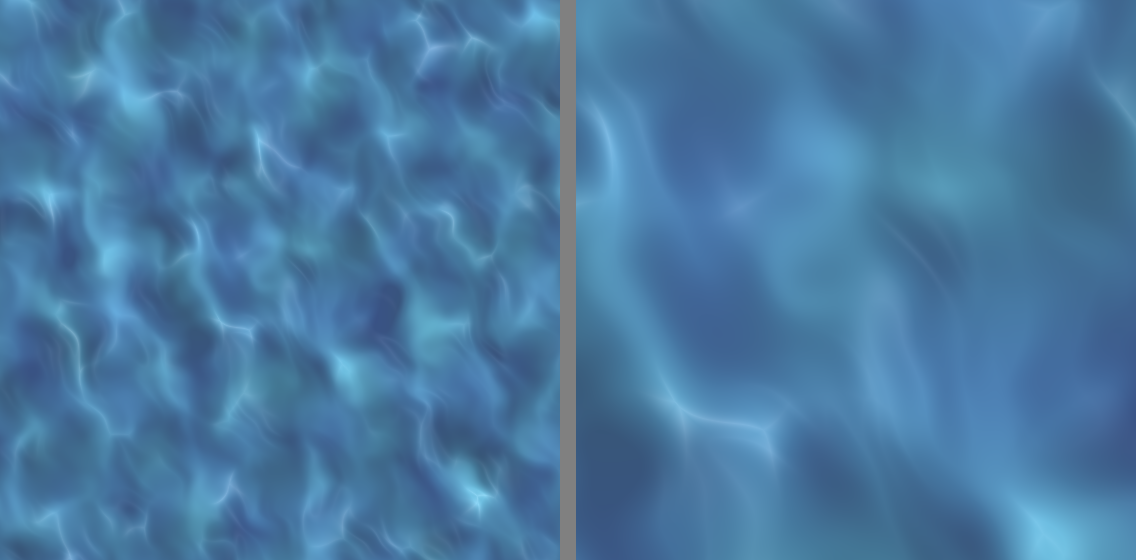
Left, the full canvas; right, a detail of the centre.
Reproduce this texture procedurally as a WebGL 1 fragment shader.

```glsl
precision highp float;
// Soft blue water: blurred caustic ridges and short streaks over light and dark patches.
uniform vec2 u_resolution;

#define CELL_COUNT vec2(13.0, 9.2)     // caustic cells across and up
#define PATCH_COUNT vec2(11.0, 7.6)    // light and dark patches
#define STREAK_COUNT vec2(25.0, 11.0)  // short slanted streaks
#define WARP 0.04                      // bending of the ridges
#define JITTER 0.9                     // irregularity of the cells
#define CELL_CONTRAST 1.1
#define PATCH_CONTRAST 0.66
#define STREAK_CONTRAST 0.3
#define HUE_SHIFT 0.1
#define DEEP vec3(0.225, 0.345, 0.505)
#define WATER vec3(0.272, 0.47, 0.63)
#define LIGHT vec3(0.365, 0.635, 0.79)

vec2 hash2(vec2 p) {
  vec3 q = fract(p.xyx * vec3(0.1031, 0.1030, 0.0973));
  q += dot(q, q.yzx + 33.33);
  return fract((q.xx + q.yz) * q.zy);
}

float cornerSlope(vec2 corner, vec2 offset) {
  float angle = 6.28318 * hash2(corner + 57.0).x;
  return dot(vec2(cos(angle), sin(angle)), offset);
}

// Gradient noise, roughly -0.6 to 0.6
float gradientNoise(vec2 p) {
  vec2 i = floor(p), f = fract(p);
  vec2 w = f * f * f * (f * (f * 6.0 - 15.0) + 10.0);
  vec2 e = vec2(1.0, 0.0);
  float low = mix(cornerSlope(i, f), cornerSlope(i + e.xy, f - e.xy), w.x);
  float high = mix(cornerSlope(i + e.yx, f - e.yx), cornerSlope(i + e.xx, f - e.xx), w.x);
  return mix(low, high, w.y);
}

// x: softened squared distance to the nearest cell centre, y: thin ridge between cells
vec2 caustic(vec2 p, float sharpness) {
  vec2 base = floor(p), f = fract(p);
  float total = 0.0, nearest = 9.0, second = 9.0;
  for (int y = -1; y <= 1; y++) {
    for (int x = -1; x <= 1; x++) {
      vec2 cell = vec2(float(x), float(y));
      vec2 d = cell + 0.5 + JITTER * (hash2(base + cell) - 0.5) - f;
      float d2 = dot(d, d);
      total += exp(-sharpness * d2);
      second = min(second, max(nearest, d2));
      nearest = min(nearest, d2);
    }
  }
  return vec2(-log(total) / sharpness, exp(-8.0 * (second - nearest)));
}

void main() {
  vec2 uv = gl_FragCoord.xy / u_resolution.y;

  // Bend the plane, with a slight lean to the streaks
  vec2 bend = vec2(gradientNoise(uv * 9.0 + 11.0), gradientNoise(uv * 9.0 + 43.0));
  vec2 fine = vec2(gradientNoise(uv * 19.0 + 71.0), gradientNoise(uv * 19.0 + 93.0));
  vec2 p = uv + WARP * (bend + 0.4 * fine);
  p.x += 0.2 * p.y;

  // Caustic cells, crisp in small places and blurred between them
  float focus = smoothstep(-0.15, 0.4, gradientNoise(uv * vec2(11.0, 9.0) + 131.0));
  vec2 cells = caustic(p * CELL_COUNT + 5.0, mix(6.0, 22.0, focus));

  // Patches of light and shade
  float patches = gradientNoise(p * PATCH_COUNT + 211.0)
                + 0.4 * gradientNoise(p * PATCH_COUNT * 2.1 + 251.0);

  // Streaks lean either way, with creased crests
  float lean = gradientNoise(uv * 5.0 + 401.0);
  vec2 slanted = vec2(p.x + 0.35 * (p.y - 0.5) + 0.03 * lean, p.y);
  float crest = 0.22 - abs(gradientNoise(slanted * STREAK_COUNT + 421.0));
  float streaks = crest * smoothstep(-0.25, 0.3, gradientNoise(uv * 10.0 + 463.0));

  float tone = 0.445 + PATCH_CONTRAST * patches + STREAK_CONTRAST * streaks
             + CELL_CONTRAST * mix(0.7, 1.3, focus) * (cells.x - 0.18);

  // Depth colour, then a drift between teal and violet blue
  vec3 color = mix(DEEP, WATER, clamp(2.0 * tone, -0.1, 1.0));
  color += (LIGHT - WATER) * clamp(2.0 * tone - 1.0, 0.0, 1.6);
  float hue = gradientNoise(uv * vec2(11.0, 8.0) + 307.0);
  color += HUE_SHIFT * hue * vec3(0.1, -0.2, 0.6);

  // Pale lilac glow along the focused ridges and streaks
  float glow = cells.y * focus * focus * smoothstep(0.2, 0.9, tone);
  color += 0.11 * glow * vec3(1.2, 0.85, 0.75);
  color += 0.2 * max(streaks, 0.0) * focus * vec3(1.1, 0.8, 0.8);

  gl_FragColor = vec4(clamp(color, 0.0, 1.0), 1.0);
}
```
